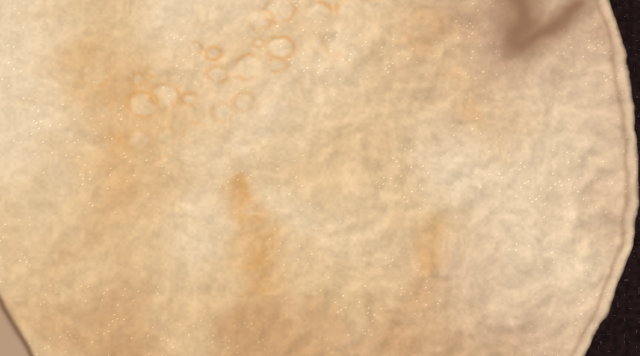
Reproduce this texture procedurally as a WebGL 2 fragment shader.

```glsl
#version 300 es
precision highp float;

uniform vec2 u_resolution;
out vec4 fragColor;

// Palette
const vec3 LIGHT  = vec3(0.92, 0.82, 0.68);
const vec3 CREAM  = vec3(0.88, 0.75, 0.575);
const vec3 TAN    = vec3(0.80, 0.63, 0.45);
const vec3 ROSE   = vec3(0.79, 0.655, 0.54);
const vec3 TOAST  = vec3(0.84, 0.60, 0.34);
const vec3 SHADOW = vec3(0.56, 0.41, 0.31);
const vec3 PAN    = vec3(0.13, 0.085, 0.085);

// Tuning, lengths in canvas heights
const float CLOUD_SCALE  = 3.2;
const float CLOUD_GAIN   = 1.5;
const float RELIEF_SCALE = 17.0;
const float RELIEF_GAIN  = 0.20;
const float GRAIN_SCALE  = 120.0;
const float GRAIN_GAIN   = 0.045;
const float GLINT_SCALE  = 75.0;
const float GLINT_SHARE  = 0.10;
const float BUBBLE_SCALE = 12.0;
const float EDGE_X       = 1.797;

// Broad tonal patches: centre, radius, strength
const vec4 PATCHES[9] = vec4[9](
  vec4(0.60, 0.94, 0.20, 0.38), vec4(0.08, 0.88, 0.13, 0.20),
  vec4(0.60, 0.33, 0.15, 0.30), vec4(1.32, 0.42, 0.14, 0.30),
  vec4(1.10, 0.58, 0.14, -0.32), vec4(0.85, 0.04, 0.24, -0.42),
  vec4(0.17, 0.31, 0.07, -0.26), vec4(1.58, 0.26, 0.20, 0.26),
  vec4(1.38, 0.86, 0.25, -0.25));

float hash(vec2 cell) {
  uvec2 q = uvec2(ivec2(cell)) * uvec2(1597334673u, 3812015801u);
  uint n = (q.x ^ q.y) * 1597334673u;
  n = (n ^ (n >> 15)) * 2246822519u;
  n ^= n >> 13;
  return float(n >> 8) / 16777216.0;
}

float noise(vec2 p) {
  vec2 i = floor(p), f = fract(p);
  f = f * f * (3.0 - 2.0 * f);
  return mix(mix(hash(i), hash(i + vec2(1, 0)), f.x),
             mix(hash(i + vec2(0, 1)), hash(i + vec2(1, 1)), f.x), f.y);
}

float fbm(vec2 p) {
  float sum = 0.0, amp = 0.5;
  for (int i = 0; i < 5; i++) {
    sum += amp * noise(p);
    p = mat2(1.6, 1.2, -1.2, 1.6) * p + 17.3;
    amp *= 0.5;
  }
  return sum / 0.96875;
}

float segment(vec2 p, vec2 a, vec2 b) {
  vec2 d = b - a;
  return length(p - a - d * clamp(dot(p - a, d) / dot(d, d), 0.0, 1.0));
}

float glow(float dist, float radius) {
  return exp(-dist * dist / (radius * radius));
}

// x: browned rings, y: pale bubble interiors
vec2 bubbles(vec2 p) {
  vec2 cell = floor(p), result = vec2(0.0);
  for (int y = -1; y <= 1; y++)
  for (int x = -1; x <= 1; x++) {
    vec2 c = cell + vec2(x, y);
    vec2 centre = c + 0.2 + 0.6 * vec2(hash(c), hash(c + 91.0));
    float radius = mix(0.16, 0.50, hash(c + 37.0));
    float d = length((p - centre) * vec2(0.9, 1.1)) - radius;
    result = max(result, vec2(glow(d, 0.10), smoothstep(0.04, -0.12, d)));
  }
  return result;
}

// Small slanted highlights
float glints(vec2 p, float pixel) {
  vec2 q = mat2(0.8, -0.6, 0.6, 0.8) * p * GLINT_SCALE;
  vec2 c = floor(q);
  vec2 offset = fract(q) - 0.35 - 0.3 * vec2(hash(c + 5.0), hash(c + 63.0));
  float d = length(offset * vec2(0.7, 1.3)) - 0.16;
  float soft = max(0.12, pixel * GLINT_SCALE * 0.6);
  return step(1.0 - GLINT_SHARE, hash(c + 211.0)) * smoothstep(soft, -soft, d);
}

void main() {
  float pixel = 1.0 / u_resolution.y;
  vec2 p = gl_FragCoord.xy * pixel;
  p.x *= 1.803 * u_resolution.y / u_resolution.x;
  vec2 warp = vec2(fbm(p * 5.0), fbm(p * 5.0 + 40.0)) - 0.5;
  vec2 w = p + 0.13 * warp;

  // Clouded base, warm on the left and rosy on the right
  float tone = 0.53 + CLOUD_GAIN * (fbm(w * CLOUD_SCALE + 8.0) - 0.5);
  for (int i = 0; i < 9; i++)
    tone += PATCHES[i].w * glow(distance(w, PATCHES[i].xy), PATCHES[i].z);
  tone = clamp(tone, 0.0, 1.0);
  vec3 warm = mix(mix(TAN, CREAM, smoothstep(0.0, 0.5, tone)), LIGHT, smoothstep(0.5, 1.0, tone));
  vec3 cool = mix(ROSE, LIGHT, tone * 0.9);
  vec3 color = mix(warm, cool, 0.9 * smoothstep(0.85, 1.6, w.x + 0.5 * warp.y));

  // Browned band with bubbles, and toasted streaks
  float band = glow(segment(w, vec2(0.40, 0.71), vec2(0.95, 0.98)), 0.13);
  vec2 bubble = bubbles((p + 0.035 * warp) * BUBBLE_SCALE);
  float streak = glow(segment(w, vec2(0.69, 0.50), vec2(0.75, 0.20)), 0.045)
    + 0.55 * glow(segment(w, vec2(1.22, 0.32), vec2(1.18, 0.16)), 0.04)
    + 0.45 * glow(segment(w, vec2(1.20, 0.95), vec2(1.42, 0.62)), 0.07)
    + 0.40 * glow(segment(w, vec2(0.22, 0.85), vec2(0.36, 0.38)), 0.10);
  float mottling = smoothstep(0.30, 0.70, fbm(p * 15.0 + 3.0));
  float toast = band * (0.22 + 0.42 * bubble.x * mottling) + streak * (0.25 + 0.45 * mottling);
  color = mix(color, TOAST, clamp(toast, 0.0, 0.7));
  color = mix(color, LIGHT, 0.45 * band * bubble.y * (1.0 - bubble.x));

  // Wrinkles, grain and highlights
  vec2 r = w * RELIEF_SCALE;
  float relief = fbm(r) - fbm(r + vec2(-0.22, 0.30));
  float grain = noise(p * GRAIN_SCALE) + noise(p * GRAIN_SCALE * 0.47 + 9.0) - 1.0;
  color *= 1.0 + RELIEF_GAIN * relief * (0.7 + 0.5 * p.x) + GRAIN_GAIN * grain;
  color += 0.13 * glints(p, pixel) * smoothstep(0.35, 0.65, fbm(p * 6.0 + 70.0));

  // Forked soft shadow
  float fork = max(glow(segment(w, vec2(1.49, 0.88), vec2(1.47, 1.04)), 0.055),
                   glow(segment(w, vec2(1.50, 0.87), vec2(1.64, 1.02)), 0.04));
  color = mix(color, SHADOW, 0.85 * fork);

  // Folded lower-left margin
  float fold = dot(p, vec2(0.894, 0.447)) - 0.072 + 0.03 * warp.x;
  color = mix(color, ROSE * 0.92, smoothstep(0.012, -0.012, fold));
  color = mix(color, SHADOW * 0.8, 0.75 * glow(fold, 0.009));

  // Ragged rim against the dark pan
  float dy = p.y - 0.48;
  float ragged = 0.022 * (fbm(p * 16.0) - 0.5) + 0.012 * (noise(p * 9.0) - 0.5);
  float inside = EDGE_X - (dy > 0.0 ? 0.28 : 0.68) * dy * dy + ragged - p.x;
  color = mix(color, SHADOW, 0.32 * glow(inside - 0.036, 0.008));
  color = mix(color, LIGHT, 0.35 * glow(inside - 0.016, 0.010));
  color *= 1.0 - 0.35 * glow(inside, 0.007);
  vec3 pan = PAN * (0.75 + 0.5 * noise(p * 90.0)) + 0.12 * smoothstep(0.82, 1.0, noise(p * 150.0));
  color = mix(pan, color, smoothstep(-1.2 * pixel, 1.2 * pixel, inside));

  fragColor = vec4(clamp(color, 0.0, 1.0), 1.0);
}
```
